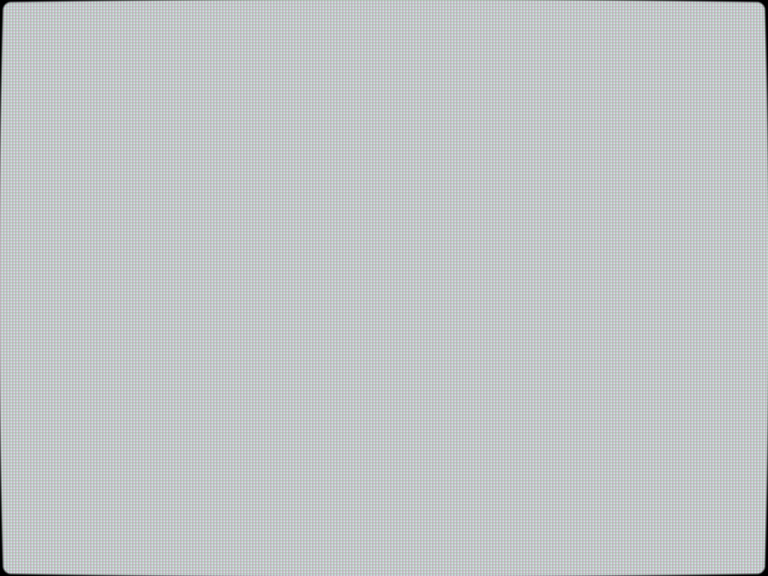
A Shadertoy shader for this pattern:

```glsl
// Pale tube screen: a fine four-tint phosphor grid with scanlines inside a slightly bowed black bezel.

// Coverage of the first half of each unit cell, box-filtered over one pixel.
vec2 firstHalf(vec2 cell, vec2 pixelWidth) {
    vec2 inside = 0.25 - abs(fract(cell + 0.25) - 0.5);
    return clamp(0.5 + inside / pixelWidth, 0.0, 1.0);
}

float roundedBox(vec2 p, vec2 halfSize, float radius) {
    vec2 q = abs(p) - halfSize + radius;
    return length(max(q, 0.0)) + min(max(q.x, q.y), 0.0) - radius;
}

vec3 phosphorGrid(vec2 uv) {
    vec2 repeats = vec2(256.0, 192.0);
    vec2 half1 = firstHalf(uv * repeats, repeats / iResolution.xy);

    // Green drops on every other column, red on every other scanline.
    vec3 brightLine = mix(vec3(0.80, 0.87, 0.88), vec3(0.80, 0.71, 0.79), half1.x);
    vec3 dimLine = mix(vec3(0.72, 0.82, 0.75), vec3(0.72), half1.x);
    return mix(dimLine, brightLine, half1.y);
}

// The sides bow inward toward the rounded corners and fade softly to black.
float screenCoverage(vec2 uv) {
    vec2 p = uv * 2.0 - 1.0;
    p *= 1.0 + 0.011 * p.yx * p.yx;
    vec2 halfSize = vec2(iResolution.x / iResolution.y, 1.0);
    float edge = roundedBox(p * halfSize, halfSize + 0.004, 0.028);
    float pixel = 2.0 / iResolution.y;
    return 1.0 - smoothstep(-0.003 - pixel, 0.001 + pixel, edge);
}

void mainImage(out vec4 fragColor, in vec2 fragCoord) {
    vec2 uv = fragCoord / iResolution.xy;
    fragColor = vec4(phosphorGrid(uv) * screenCoverage(uv), 1.0);
}
```
